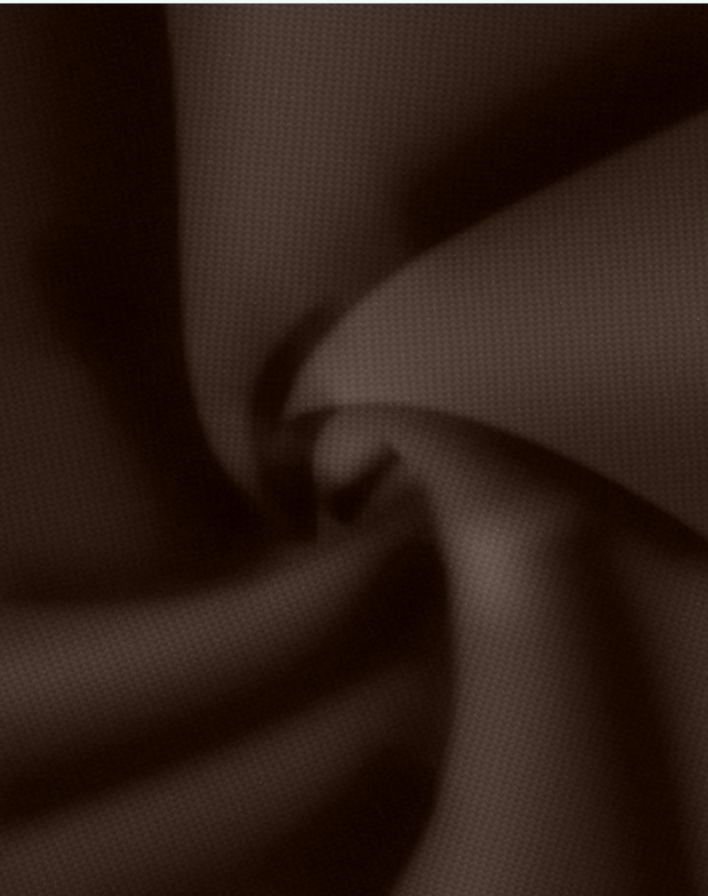
Write a WebGL 1 fragment shader that draws this texture.

```glsl
precision highp float;
// Brown knitted cloth twisted into a spiral of soft folds.
// Folds are cubic curves with a separate falloff on each side; a stitch
// pattern and gradient noise add the yarn. Units: 1/100 of canvas height.
uniform vec2 u_resolution;

const int SEGMENTS = 16;
const float TAU = 6.28318;

vec2 bezier(vec2 a, vec2 b, vec2 c, vec2 d, float t) {
  float s = 1.0 - t;
  return s * s * s * a + 3.0 * s * s * t * b + 3.0 * s * t * t * c + t * t * t * d;
}

// x: distance to the curve, positive on its left; y: position along it
vec2 curve(vec2 p, vec2 a, vec2 b, vec2 c, vec2 d) {
  vec2 best = vec2(1e4, 0.0);
  vec2 start = a;
  for (int i = 1; i <= SEGMENTS; i++) {
    vec2 end = bezier(a, b, c, d, float(i) / float(SEGMENTS));
    vec2 dir = end - start;
    vec2 rel = p - start;
    float h = clamp(dot(rel, dir) / dot(dir, dir), 0.0, 1.0);
    float dist = length(rel - dir * h);
    if (dist < abs(best.x)) {
      float side = dir.x * rel.y - dir.y * rel.x < 0.0 ? -1.0 : 1.0;
      best = vec2(dist * side, (float(i) - 1.0 + h) / float(SEGMENTS));
    }
    start = end;
  }
  return best;
}

// Bell-shaped falloff of unequal widths, tapered at both ends
float fold(vec2 c, float leftWidth, float rightWidth) {
  float x = c.x / (c.x > 0.0 ? leftWidth : rightWidth);
  float taper = smoothstep(0.0, 0.14, c.y) * (1.0 - smoothstep(0.86, 1.0, c.y));
  return exp(-x * x) * taper;
}

vec2 gradient(vec2 cell) {
  float a = TAU * fract(sin(dot(cell, vec2(127.1, 311.7))) * 43758.5);
  return vec2(cos(a), sin(a));
}

float gradientNoise(vec2 p) {
  vec2 i = floor(p), f = fract(p);
  vec2 w = f * f * f * (f * (f * 6.0 - 15.0) + 10.0);
  vec2 e = vec2(1.0, 0.0);
  float low = mix(dot(gradient(i), f), dot(gradient(i + e), f - e), w.x);
  float high = mix(dot(gradient(i + e.yx), f - e.yx), dot(gradient(i + 1.0), f - 1.0), w.x);
  return mix(low, high, w.y);
}

// Columns of V-shaped stitches
float knit(vec2 p, float angle) {
  float c = cos(angle), s = sin(angle);
  vec2 q = vec2(c * p.x + s * p.y, c * p.y - s * p.x) * vec2(1.04, 1.4);
  q.x += 0.25 * gradientNoise(p * 0.3);
  float arm = abs(fract(q.x) - 0.5);
  float column = cos(TAU * (q.x - 0.5));
  return 0.5 * column + 0.6 * cos(TAU * (q.y + arm));
}

void main() {
  vec2 p = 100.0 * gl_FragCoord.xy / u_resolution.y;

  // Edges that also separate the cloth panels
  vec2 topLeft = curve(p, vec2(14.3, 110.4), vec2(25.4, 80.5), vec2(9.8, 49.2), vec2(34.5, 38.2));
  vec2 rightTop = curve(p, vec2(88.5, 93.5), vec2(62.5, 80.5), vec2(28.6, 68.8), vec2(30.2, 47.9));
  vec2 rightLow = curve(p, vec2(29.3, 51.2), vec2(41.7, 58.3), vec2(58.6, 54.4), vec2(88.5, 32.3));
  vec2 lowerLeft = curve(p, vec2(45.6, 49.2), vec2(50.1, 32.3), vec2(56.0, 11.5), vec2(33.9, -9.4));
  vec2 rollTop = curve(p, vec2(49.5, 47.9), vec2(37.8, 38.8), vec2(26.0, 31.0), vec2(-7.8, 34.2));

  // Broad highlights on the crests
  float light = 0.178;
  light += 0.105 * fold(curve(p, vec2(30.0, 113.0), vec2(32.5, 87.0), vec2(23.4, 67.4), vec2(28.0, 42.7)), 20.0, 9.0);
  light += 0.105 * fold(curve(p, vec2(96.0, 67.0), vec2(67.7, 63.5), vec2(45.6, 61.0), vec2(31.0, 55.0)), 10.0, 13.0);
  light += 0.100 * fold(curve(p, vec2(36.0, 45.0), vec2(39.0, 54.4), vec2(52.0, 51.0), vec2(57.0, 27.0)), 5.0, 4.0);
  light += 0.115 * fold(curve(p, vec2(53.0, 45.0), vec2(58.0, 29.7), vec2(55.0, 10.0), vec2(47.0, -18.0)), 8.0, 7.0);
  light += 0.095 * fold(curve(p, vec2(48.0, 45.5), vec2(36.5, 37.5), vec2(23.4, 25.8), vec2(-12.0, 23.0)), 5.0, 4.5);
  light += 0.045 * fold(curve(p, vec2(49.5, 27.0), vec2(39.0, 16.7), vec2(19.5, 11.5), vec2(-6.5, -0.3)), 5.0, 4.0);
  light += 0.050 * fold(curve(p, vec2(78.0, 42.0), vec2(80.0, 25.0), vec2(82.0, 10.0), vec2(85.0, -12.0)), 5.0, 4.0);

  // Shadows falling from sharp edges
  light -= 0.130 * fold(topLeft, 1.1, 9.0);
  light -= 0.130 * fold(rightTop, 1.0, 8.5);
  light -= 0.120 * fold(rightLow, 0.8, 4.2);
  light -= 0.120 * fold(lowerLeft, 1.5, 9.0);
  light -= 0.070 * fold(rollTop, 1.8, 5.0);
  light -= 0.090 * fold(curve(p, vec2(39.1, 55.1), vec2(32.6, 53.1), vec2(34.5, 45.3), vec2(34.9, 38.2)), 0.7, 3.2);

  // Soft valleys between the folds
  light -= 0.095 * fold(curve(p, vec2(62.5, 44.0), vec2(69.0, 32.3), vec2(72.9, 16.7), vec2(76.8, -9.4)), 4.0, 7.0);
  light -= 0.090 * fold(curve(p, vec2(39.1, 67.4), vec2(26.7, 59.6), vec2(25.4, 47.9), vec2(35.8, 40.1)), 4.2, 1.4);
  light -= 0.150 * fold(curve(p, vec2(44.9, 49.9), vec2(42.3, 47.9), vec2(40.4, 46.0), vec2(37.1, 41.4)), 1.4, 2.0);
  light -= 0.100 * fold(curve(p, vec2(50.1, 42.7), vec2(45.6, 21.9), vec2(19.5, 16.7), vec2(-7.8, 6.3)), 3.2, 5.5);
  light -= 0.070 * fold(curve(p, vec2(48.2, 15.4), vec2(41.7, 6.3), vec2(26.0, 1.0), vec2(7.8, -8.0)), 6.0, 5.0);
  light -= 0.070 * fold(curve(p, vec2(5.2, 76.6), vec2(11.7, 60.9), vec2(19.5, 49.2), vec2(31.2, 38.8)), 5.0, 4.0);
  light -= 0.060 * fold(curve(p, vec2(7.8, 118.0), vec2(7.8, 92.2), vec2(10.4, 76.6), vec2(14.3, 58.0)), 9.0, 13.0);
  light -= 0.065 * fold(curve(p, vec2(96.0, 106.0), vec2(72.9, 89.6), vec2(58.6, 80.5), vec2(43.0, 71.4)), 5.0, 11.0);
  light = max(light, 0.095 + 0.25 * (light - 0.095));

  // Each panel turns the stitches its own way
  float angle = topLeft.x > 0.0 ? -0.08 : 0.2;
  if (rollTop.x > 0.0 && lowerLeft.x < 0.0) angle = 0.4;
  if (rightLow.x < 0.0 && lowerLeft.x > 0.0) angle = -0.3;
  if (rightTop.x > 0.0 && rightLow.x > 0.0) angle = 0.06;

  // Yarn, fuzz and small bright fibres
  float relief = smoothstep(0.08, 0.28, light);
  float fuzz = gradientNoise(p * 2.3) + 0.5 * gradientNoise(p * 0.7);
  light += (0.006 + 0.020 * relief) * knit(p, angle) + 0.018 * fuzz;
  light += 0.07 * relief * smoothstep(0.42, 0.65, gradientNoise(p * 1.7 + 40.0));

  vec3 cloth = max(vec3(light) - vec3(0.0, 0.062, 0.098), 0.0);
  vec3 color = mix(cloth, vec3(0.95, 0.98, 0.97), smoothstep(99.5, 99.75, p.y));
  gl_FragColor = vec4(color, 1.0);
}
```
